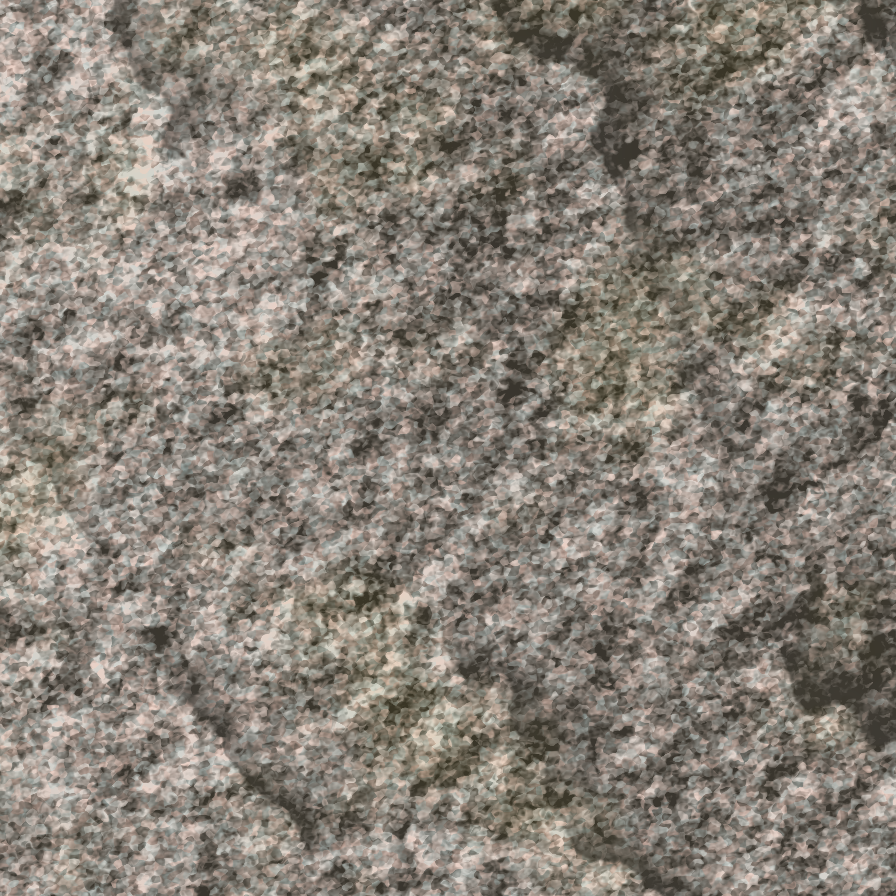
This texture is drawn by a WebGL 1 fragment shader. Its source:

```glsl
precision highp float;
uniform vec2 u_resolution;

#define GRAIN_SCALE 150.0
#define GRAIN_CONTRAST 0.62
#define GRIT_CONTRAST 0.33
#define SPECK_DEPTH 0.30
#define RELIEF_SCALE 17.0
#define RELIEF_STRENGTH 0.85
#define PATCH_CONTRAST 0.21
#define LEDGE_COUNT 2.9
#define LEDGE_DEPTH 0.60
#define CRACK_DEPTH 0.30
#define BASE_TONE 0.47

const vec3 SHADOW_STONE = vec3(0.33, 0.31, 0.28);
const vec3 LIGHT_STONE = vec3(0.81, 0.77, 0.74);
const vec3 CREVICE_GREY = vec3(0.29, 0.28, 0.27);
const vec3 PINK_SHIFT = vec3(0.085, -0.010, -0.030);
const vec3 OLIVE_SHIFT = vec3(0.0, 0.0, -0.035);

vec2 hash2(vec2 cell) {
  vec3 h = fract(cell.xyx * vec3(0.1031, 0.1030, 0.0973));
  h += dot(h, h.yzx + 33.33);
  return fract((h.xx + h.yz) * h.zy);
}

float cornerSlope(vec2 cell, vec2 corner, vec2 f) {
  return dot(hash2(cell + corner) * 2.0 - 1.0, f - corner);
}

float gradientNoise(vec2 p) {
  vec2 cell = floor(p), f = fract(p);
  vec2 s = f * f * f * (f * (f * 6.0 - 15.0) + 10.0);
  float low = mix(cornerSlope(cell, vec2(0.0), f), cornerSlope(cell, vec2(1.0, 0.0), f), s.x);
  float high = mix(cornerSlope(cell, vec2(0.0, 1.0), f), cornerSlope(cell, vec2(1.0), f), s.x);
  return 1.25 * mix(low, high, s.y);
}

float fbm(vec2 p) {
  float sum = 0.0, amplitude = 1.0;
  for (int i = 0; i < 4; i++) {
    sum += amplitude * gradientNoise(p);
    p = mat2(1.6, 1.2, -1.2, 1.6) * p + 17.3;
    amplitude *= 0.55;
  }
  return sum;
}

// Soft-edged crystals: x is brightness, y is tint, both around zero.
vec2 crystals(vec2 p) {
  vec2 cell = floor(p), f = fract(p), sum = vec2(0.0);
  float total = 1e-9;
  for (int y = -1; y <= 1; y++) {
    for (int x = -1; x <= 1; x++) {
      vec2 offset = vec2(float(x), float(y));
      vec2 d = offset + hash2(cell + offset) - f;
      float weight = exp(-18.0 * dot(d, d));
      sum += weight * (hash2(cell + offset + 71.0) - 0.5);
      total += weight;
    }
  }
  return sum / total;
}

// Broken diagonal steps: x is the shadowed drop, y is the bright lip.
vec2 ledges(vec2 p) {
  float bend = 0.42 * fbm(p * 1.9 + 4.0) + 0.09 * fbm(p * 14.0);
  float across = fract(dot(p, vec2(0.84, 0.54)) * LEDGE_COUNT + bend + 0.15);
  float present = smoothstep(-0.12, 0.22, gradientNoise(p * 3.6 + 31.0) + 0.2 * gradientNoise(p * 15.0));
  float drop = smoothstep(0.0, 0.03, across) * exp(-across * 8.0);
  float lip = smoothstep(0.68, 0.95, across) * (1.0 - smoothstep(0.97, 1.0, across));
  return vec2(drop, lip) * present;
}

// Thin ragged fissures in scattered places.
float cracks(vec2 p) {
  float line = abs(fbm(p * vec2(7.0, 5.5) + 83.0));
  return (1.0 - smoothstep(0.0, 0.09, line)) * smoothstep(0.0, 0.3, gradientNoise(p * 6.0 + 19.0));
}

void main() {
  vec2 p = gl_FragCoord.xy / u_resolution.y;

  // Flakes lie slightly tilted and longer than they are tall.
  vec2 flake = mat2(0.96, -0.28, 0.28, 0.96) * p * vec2(0.85, 1.15);
  vec2 ragged = vec2(gradientNoise(p * 110.0), gradientNoise(p * 110.0 + 53.0));
  vec2 crystal = crystals(flake * GRAIN_SCALE + ragged * 0.6);
  float grit = gradientNoise(flake * 72.0 + 9.0) + 0.8 * gradientNoise(flake * 215.0);
  float speck = smoothstep(0.18, 0.45, gradientNoise(flake * 115.0 + 40.0));

  // Surface lit from the upper left.
  vec2 surface = p * RELIEF_SCALE + 0.25 * ragged;
  float relief = fbm(surface) - fbm(surface + vec2(-0.13, 0.18));

  // Weathering brightens the lower left and breaks into patches.
  float weather = fbm(p * 2.6 + 12.0) + 0.75 * fbm(p * 10.0 + 27.0);
  float slope = dot(p - 0.5, vec2(-0.26, -0.06));
  vec2 ledge = ledges(p);
  float shelter = 1.0 - 0.5 * ledge.x;

  float tone = BASE_TONE + slope + PATCH_CONTRAST * weather;
  tone += shelter * (GRAIN_CONTRAST * crystal.x + GRIT_CONTRAST * grit);
  tone += RELIEF_STRENGTH * relief + 0.18 * ledge.y;
  tone -= SPECK_DEPTH * speck + LEDGE_DEPTH * ledge.x + CRACK_DEPTH * cracks(p);
  tone = clamp(tone, -0.22, 1.12);

  // Pink and blue-grey minerals, olive staining, neutral crevices.
  vec3 color = mix(SHADOW_STONE, LIGHT_STONE, tone);
  float mineral = crystal.y + 0.35 * gradientNoise(p * 45.0 + 5.0);
  color += PINK_SHIFT * mineral * smoothstep(-0.1, 0.6, tone);
  color += OLIVE_SHIFT * smoothstep(-0.1, 0.7, fbm(p * 3.6 + 60.0));
  color = mix(color, CREVICE_GREY, 0.35 * ledge.x);
  gl_FragColor = vec4(clamp(color, 0.0, 1.0), 1.0);
}
```
